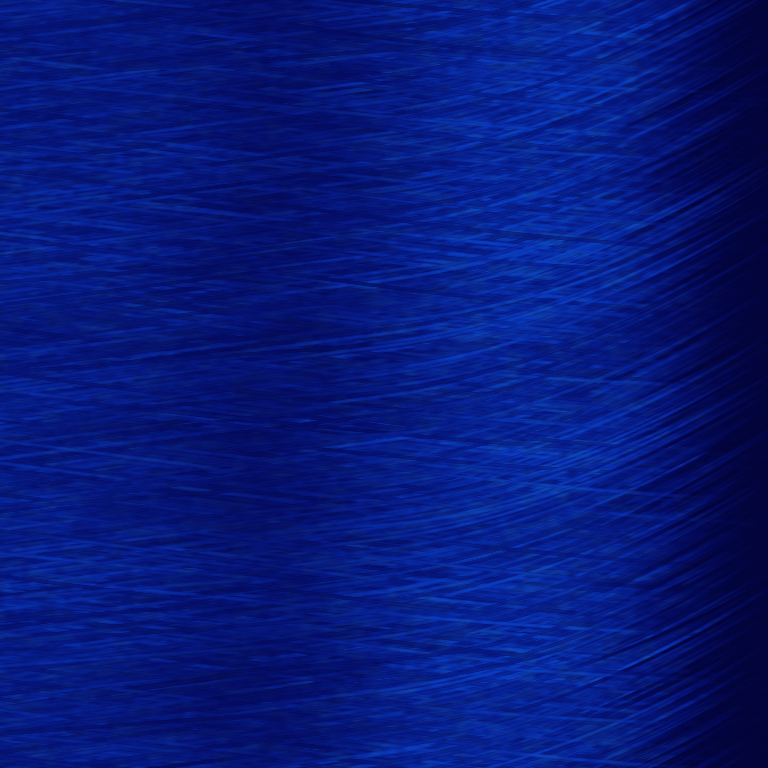
A WebGL 2 fragment shader for this texture:

```glsl
#version 300 es
precision highp float;

uniform vec2 u_resolution;
out vec4 fragColor;

float hash(vec2 p) {
    vec3 q = fract(vec3(p.xyx) * 0.1031);
    q += dot(q, q.yzx + 33.33);
    return fract((q.x + q.y) * q.z);
}

float noise(vec2 p) {
    vec2 cell = floor(p);
    vec2 f = fract(p);
    f = f * f * (3.0 - 2.0 * f);
    float low = mix(hash(cell), hash(cell + vec2(1.0, 0.0)), f.x);
    float high = mix(hash(cell + vec2(0.0, 1.0)), hash(cell + vec2(1.0, 1.0)), f.x);
    return mix(low, high, f.y);
}

// Light reflected around the spool; the dim band shifts with winding direction
float sheen(float x, float direction) {
    float dip = (x - 0.37 + 0.04 * direction) / 0.13;
    float peak = (x - 0.69) / 0.17;
    float light = 0.70 - 0.23 * exp(-dip * dip) + 0.19 * exp(-peak * peak);
    return light * (1.0 - 0.88 * smoothstep(0.80, 1.0, x));
}

// Height of a winding path, steepening towards the right edge
float windingPath(float x, float direction, float jitter) {
    float turn = max(x - 0.5, 0.0);
    float bend = direction > 0.0 ? 0.5 : 0.08;
    return (0.12 * direction + jitter) * x + bend * turn * turn;
}

// Lays one family of parallel strands over the light below
float layStrands(float below, vec2 p, float layer, float count, float width, float runRate) {
    float direction = mod(layer, 2.0) < 0.5 ? -1.0 : 1.0;
    float jitter = (hash(vec2(layer, 7.0)) - 0.5) * 0.11;
    float t = (p.y - windingPath(p.x, direction, jitter)) * count + layer * 71.0;
    float id = floor(t);
    float across = abs(fract(t) - 0.5) * 2.0 / width;
    float seed = hash(vec2(id, layer * 13.0 + 5.0));

    // Each strand surfaces and dives again along its length
    float run = noise(vec2(p.x * runRate + seed * 60.0, id));
    float cover = smoothstep(0.48, 0.66, run) * (1.0 - smoothstep(0.6, 1.0, across));
    if (direction < 0.0) cover *= 1.0 - 0.8 * smoothstep(0.70, 0.93, p.x);

    float tone = sheen(p.x + 0.03 - 0.03 * p.y + (seed - 0.5) * 0.13, direction);
    tone *= mix(0.72, 1.28, hash(vec2(id + 31.0, layer)));
    tone *= 1.0 - 0.35 * min(across * across, 1.0);
    return mix(below, tone, cover * 0.9);
}

void main() {
    vec2 p = gl_FragCoord.xy / u_resolution;

    // Shadowed fibres beneath the windings
    float fibre = noise(vec2(p.x * 38.0, (p.y - windingPath(p.x, 1.0, 0.0)) * 190.0));
    float light = sheen(p.x, 0.0) * (0.55 + 0.5 * fibre);

    // Dense windings
    for (int i = 0; i < 10; i++) {
        float layer = float(i);
        float count = mix(110.0, 180.0, hash(vec2(layer, 2.0)));
        light = layStrands(light, p, layer, count, 1.0, 6.0);
    }

    // Sparse long strands on top
    for (int i = 10; i < 14; i++) {
        light = layStrands(light, p, float(i), 34.0, 0.2, 2.5) * 1.01;
    }

    // Soft unevenness and short fuzz
    light *= 0.93 + 0.14 * noise(p * vec2(4.0, 9.0));
    float fuzz = noise(vec2(p.x * 90.0, (p.y - 0.1 * p.x) * 230.0));
    light = clamp(light * (0.88 + 0.24 * fuzz), 0.0, 1.15);

    // Dye colour, with a paler tint on scattered fibres
    vec3 color = vec3(0.005 + 0.027 * light,
                      0.012 + 0.175 * pow(light, 1.7),
                      0.19 + 0.48 * light);
    float pale = smoothstep(0.5, 0.8, noise(p * vec2(45.0, 130.0) + 9.0));
    color += vec3(0.012, 0.03, -0.02) * pale * light;
    fragColor = vec4(color, 1.0);
}
```
